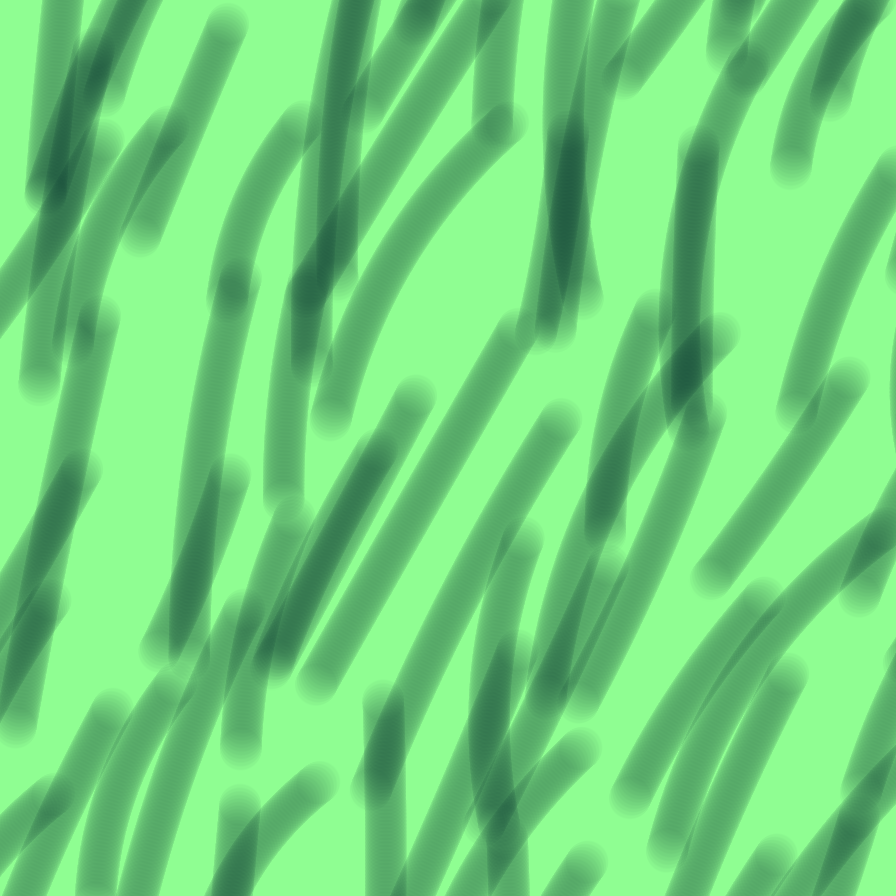
Reproduce this pattern procedurally as a three.js fragment shader.

```glsl
// Translucent dark green brush strokes, slanted and gently bowed, on light green.
// Each grid cell drops one stroke; a stroke is a row of round stamps whose
// overlaps add up as optical density, giving soft edges and stepped caps.

varying vec2 vUv;

const vec3 PAPER = vec3(0.56, 0.995, 0.572);
const vec3 INK = vec3(0.02, 0.19, 0.175);
const float CELL = 0.15;              // one stroke starts in each cell
const float RADIUS = 0.0235;          // stamp radius
const float SPACING = 0.004;          // distance between stamps
const float STAMP_DENSITY = 0.0445;   // optical density of one stamp
const vec2 LENGTH_RANGE = vec2(0.21, 0.48);
const vec2 STEEP_LEAN = vec2(-0.03, 0.24);    // radians from vertical
const vec2 SLANTED_LEAN = vec2(0.33, 0.62);
const vec2 BOW_RANGE = vec2(-0.025, 0.09);    // bulge as share of length
const float SLANTED_SHARE = 0.55;

float hash(vec2 cell, float seed) {
  vec3 q = fract(vec3(cell, seed) * vec3(0.1031, 0.1130, 0.0973) + 0.137);
  q += dot(q, q.yzx + 33.33);
  return fract((q.x + q.y) * q.z);
}

float pick(vec2 range, float k) {
  return mix(range.x, range.y, k);
}

// Staircase with softened risers, counts stamps up to x
float softFloor(float x) {
  return floor(x) + smoothstep(0.15, 0.85, fract(x));
}

// Number of stamps covering p, for a stroke running down from the origin
float stampCount(vec2 p, float lean, float len, float bow) {
  vec2 axis = -vec2(sin(lean), cos(lean));
  vec2 side = vec2(axis.y, -axis.x);
  float along = dot(p, axis);
  float u = along / len;

  // Distance to the parabolic spine, corrected for its slope
  float slope = 4.0 * bow * (1.0 - 2.0 * u);
  float offset = dot(p, side) - 4.0 * bow * len * u * (1.0 - u);
  float stretch = 1.0 + slope * slope;
  float across = offset / sqrt(stretch);
  along += offset * slope / stretch;

  // Stamps within reach lie on a chord of the stamp circle
  float reach = sqrt(max(RADIUS * RADIUS - across * across, 0.0));
  float first = max(along - reach, 0.0) / SPACING;
  float last = min(along + reach, len) / SPACING;
  return last > first ? softFloor(last) - softFloor(first) : 0.0;
}

void main() {
  vec2 home = floor(vUv / CELL);
  float density = 0.0;

  // Strokes hang down and left, so look mostly up and right
  for (int j = -1; j <= 4; j++) {
    for (int i = -1; i <= 3; i++) {
      vec2 cell = home + vec2(float(i), float(j));
      vec2 jitter = vec2(hash(cell, 1.0), hash(cell, 2.0));
      vec2 start = (cell + 0.1 + 0.8 * jitter) * CELL;

      float slanted = step(hash(cell, 3.0), SLANTED_SHARE);
      vec2 leanRange = mix(STEEP_LEAN, SLANTED_LEAN, slanted);
      float lean = pick(leanRange, hash(cell, 4.0));
      float len = pick(LENGTH_RANGE, hash(cell, 5.0));
      float bow = pick(BOW_RANGE, hash(cell, 6.0));

      density += STAMP_DENSITY * stampCount(vUv - start, lean, len, bow);
    }
  }

  gl_FragColor = vec4(mix(INK, PAPER, exp(-density)), 1.0);
}
```
